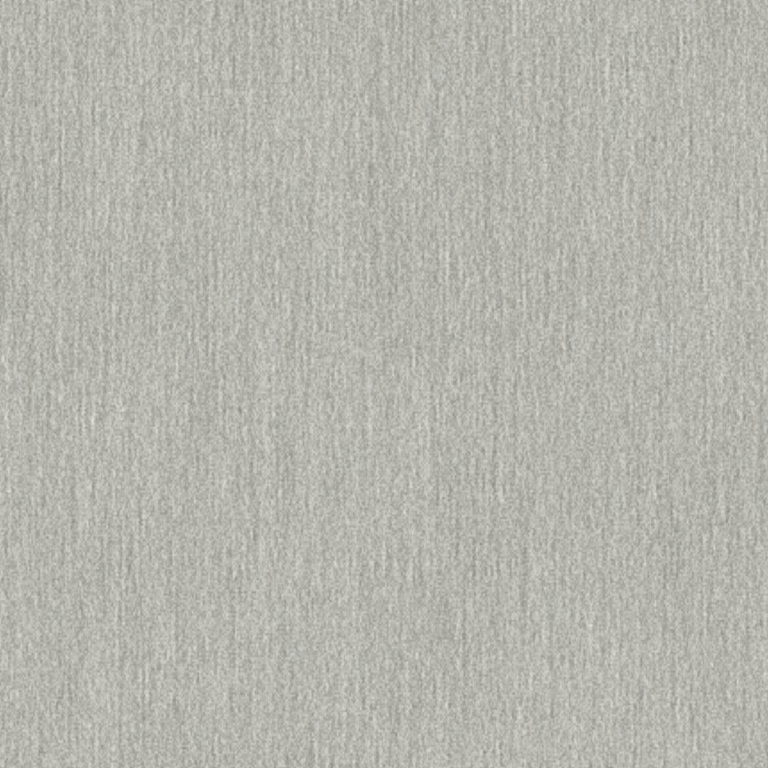
A three.js fragment shader for this texture:

```glsl
// Pale grey woven fabric with fine, broken vertical threads.
varying vec2 vUv;

float hash(vec2 p) {
  vec3 q = fract(p.xyx * vec3(0.1031, 0.1030, 0.0973));
  q += dot(q, q.yzx + 33.33);
  return fract((q.x + q.y) * q.z);
}

// Smooth value noise, centred on zero.
float noise(vec2 p) {
  vec2 cell = floor(p);
  vec2 f = fract(p);
  f = f * f * (3.0 - 2.0 * f);
  float low = mix(hash(cell), hash(cell + vec2(1.0, 0.0)), f.x);
  float high = mix(hash(cell + vec2(0.0, 1.0)), hash(cell + 1.0), f.x);
  return mix(low, high, f.y) - 0.5;
}

// Noise set against its right neighbour, so threads stay thin and distinct.
float threads(vec2 p) {
  return noise(p) - 0.55 * noise(p + vec2(1.0, 0.0));
}

// Vertical yarns: short flecks over long straight lines.
float yarns(vec2 uv) {
  float flecks = threads(uv * vec2(256.0, 75.0) + 17.0);
  float lines = threads(uv * vec2(230.0, 11.0) + 71.0);
  float bands = noise(uv * vec2(70.0, 5.0) + 133.0);
  return 0.07 * flecks + 0.065 * lines + 0.02 * bands;
}

// Fibre grain, with faint ribs where the weft crosses the yarns.
float grain(vec2 uv) {
  float fibres = noise(uv * vec2(430.0, 350.0) + 211.0);
  float knots = threads(uv * vec2(260.0, 230.0) + 307.0);
  float weft = sin(6.2832 * (uv.y * 170.0 + noise(uv * vec2(90.0, 12.0))));
  return 0.12 * fibres + 0.065 * knots + 0.005 * weft;
}

void main() {
  vec3 cloth = vec3(0.711, 0.712, 0.682);

  // Broad, soft unevenness of the cloth.
  float clouds = 0.014 * noise(vUv * vec2(14.0, 8.0) + 401.0);
  float tone = yarns(vUv) + grain(vUv) + clouds;

  // Sparse dark gaps and pale slubs.
  float gap = smoothstep(0.24, 0.42, noise(vUv * vec2(310.0, 240.0) + 503.0));
  float slub = smoothstep(0.26, 0.42, noise(vUv * vec2(300.0, 90.0) + 607.0));
  tone += 0.03 * slub - 0.035 * gap;

  // Slight warm and cool drift between yarns.
  float tint = 0.006 * noise(vUv * vec2(200.0, 20.0) + 701.0);
  gl_FragColor = vec4(cloth + tone + vec3(tint, 0.0, -tint), 1.0);
}
```
